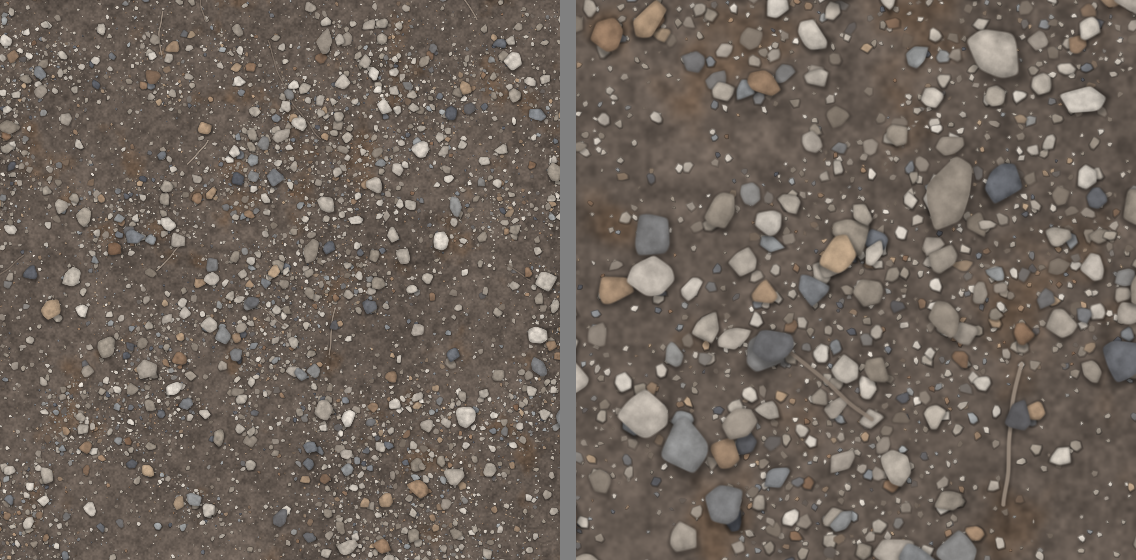
Left: the whole. Right: its middle third, enlarged.
Reproduce this texture procedurally as a three.js fragment shader.

```glsl
varying vec2 vUv;

vec3 hash3(vec2 p) {
  vec3 q = fract(p.xyx * vec3(0.1031, 0.1030, 0.0973));
  q += dot(q, q.yxz + 33.33);
  return fract((q.xxy + q.yzz) * q.zyx);
}

float noise(vec2 p) {
  vec2 i = floor(p), f = fract(p);
  f = f * f * (3.0 - 2.0 * f);
  return mix(mix(hash3(i).x, hash3(i + vec2(1.0, 0.0)).x, f.x),
             mix(hash3(i + vec2(0.0, 1.0)).x, hash3(i + 1.0).x, f.x), f.y);
}

float fbm(vec2 p) {
  float sum = 0.0, weight = 0.5;
  for (int i = 0; i < 4; i++) {
    sum += weight * noise(p);
    p = mat2(1.6, 1.2, -1.2, 1.6) * p + 7.3;
    weight *= 0.5;
  }
  return sum / 0.9375;
}

// Rounded irregular polygon of unit size: smooth maximum of jittered half planes
float pebbleDistance(vec2 p, vec2 id) {
  float sum = 0.0;
  for (int i = 0; i < 7; i++) {
    vec3 h = hash3(id + float(i) * 17.0 + 5.0);
    float angle = (float(i) + 0.8 * h.x) * 6.2832 / 7.0;
    sum += exp(14.0 * (dot(p, vec2(cos(angle), sin(angle))) - mix(0.66, 1.12, h.y)));
  }
  return log(sum) / 14.0;
}

vec3 pebbleColor(vec3 h) {
  vec3 pale = mix(vec3(0.59, 0.55, 0.50), vec3(0.87, 0.84, 0.80), h.y);
  vec3 slate = mix(vec3(0.33, 0.34, 0.37), vec3(0.66, 0.67, 0.67), h.y);
  vec3 ochre = mix(vec3(0.50, 0.39, 0.31), vec3(0.75, 0.65, 0.54), h.y);
  vec3 color = mix(pale, slate, step(h.x, 0.16));
  return mix(color, ochre, step(0.88, h.x));
}

// One layer of pebbles on a jittered grid; radii are in cells
void scatterPebbles(inout vec3 color, vec2 uv, float cells, float density,
                    float minRadius, float maxRadius, float buried) {
  vec2 grid = uv * cells;
  for (int y = -1; y <= 1; y++) {
    for (int x = -1; x <= 1; x++) {
      vec2 cell = floor(grid) + vec2(float(x), float(y));
      vec2 id = cell + 40.0 + floor(cells * 3.7);
      vec3 place = hash3(id);
      vec3 form = hash3(id + 211.0);
      vec2 center = cell + 0.5 + 0.8 * (place.xy - 0.5);
      float radius = mix(minRadius, maxRadius, form.x * form.x);
      vec2 p = (grid - center) / radius;
      if (dot(p, p) > 5.0) continue;
      float cluster = smoothstep(0.42, 0.66, fbm(center / cells * 8.0 + 20.0));
      if (place.z > density * mix(0.45, 2.0, cluster)) continue;

      float turn = form.y * 6.2832;
      vec2 q = mat2(cos(turn), sin(turn), -sin(turn), cos(turn)) * p;
      q.x *= mix(0.9, 1.45, form.z);
      float d = pebbleDistance(q, id);

      // Contact shadow, heavier below the pebble
      vec3 tint = hash3(id + 503.0);
      float cover = 1.0 - buried * tint.z * tint.z;
      float shadow = 1.0 - smoothstep(-0.05, 0.34, d + 0.12 * dot(p, vec2(-0.4, 0.9)));
      color *= 1.0 - 0.36 * cover * shadow;

      // Flat lit top, darker rim and rough surface
      float dome = 1.0 - smoothstep(-0.32, 0.04, d);
      float mottle = fbm(uv * 150.0 + place.xy * 30.0) - 0.5;
      vec3 stone = pebbleColor(tint) * (mix(0.80, 1.0, dome) + 0.40 * mottle
                 + 0.06 * dot(p, vec2(-0.4, 0.8)));
      stone = mix(vec3(0.41, 0.365, 0.325), stone, cover);
      float blur = 0.0008 * cells / radius;
      color = mix(color, stone, 1.0 - smoothstep(-blur, blur, d));
    }
  }
}

vec3 soil(vec2 uv) {
  float broad = fbm(uv * 7.0);
  float crumbs = fbm(uv * 85.0 + 11.0);
  float grain = noise(uv * 300.0);
  vec3 color = vec3(0.388, 0.346, 0.314);
  color *= 1.0 + 0.30 * (broad - 0.5) + 0.46 * (crumbs - 0.5) + 0.20 * (grain - 0.5);
  float rust = smoothstep(0.60, 0.85, fbm(uv * 17.0 + 31.0));
  return mix(color, color * vec3(1.06, 0.98, 0.89), rust);
}

// Thin bent dry stalks
void scatterTwigs(inout vec3 color, vec2 uv) {
  for (int i = 0; i < 10; i++) {
    vec3 h = hash3(vec2(float(i) * 13.0 + 3.0, 71.0));
    vec3 g = hash3(vec2(float(i) * 7.0 + 9.0, 37.0));
    float angle = g.x * 6.2832, reach = mix(0.025, 0.11, g.y * g.y);
    vec2 p = mat2(cos(angle), -sin(angle), sin(angle), cos(angle)) * (uv - h.xy);
    p.y += (g.z - 0.5) * 5.0 * p.x * p.x + 0.006 * (noise(vec2(p.x * 45.0, h.z * 50.0)) - 0.5);
    float d = length(vec2(max(abs(p.x) - reach, 0.0), p.y));
    color *= 1.0 - 0.25 * (1.0 - smoothstep(0.0, 0.004, d));
    vec3 bark = mix(vec3(0.42, 0.37, 0.33), vec3(0.68, 0.62, 0.56), h.z);
    color = mix(color, bark, 0.85 * (1.0 - smoothstep(0.0005, 0.0019, d)));
  }
}

void main() {
  vec3 color = soil(vUv);
  scatterPebbles(color, vUv, 150.0, 0.30, 0.15, 0.36, 0.95);
  scatterPebbles(color, vUv, 88.0, 0.36, 0.17, 0.40, 0.90);
  scatterPebbles(color, vUv, 54.0, 0.36, 0.20, 0.43, 0.75);
  scatterTwigs(color, vUv);
  scatterPebbles(color, vUv, 32.0, 0.34, 0.22, 0.42, 0.45);
  scatterPebbles(color, vUv, 17.0, 0.24, 0.20, 0.37, 0.35);
  gl_FragColor = vec4(color, 1.0);
}
```
